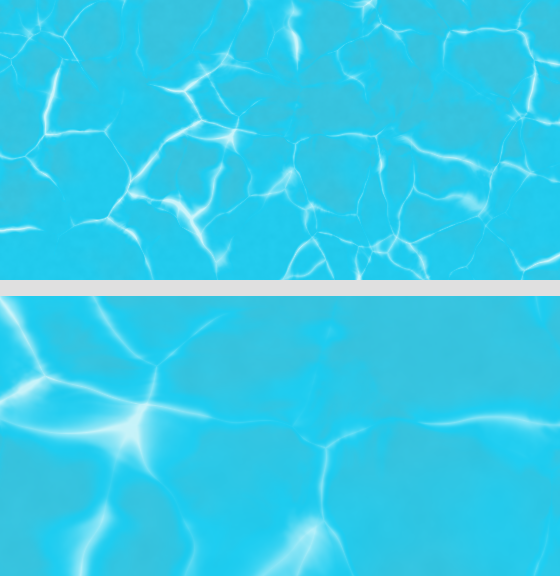
Top, the full canvas; bottom, a detail of the centre.
Reproduce this texture procedurally as a Shadertoy shader.

```glsl
const vec3 SHADED_WATER = vec3(0.215, 0.765, 0.872);
const vec3 AZURE_WATER = vec3(0.115, 0.80, 0.94);
const vec3 PALE_GLOW = vec3(0.47, 0.88, 0.96);
const vec3 SUN_WHITE = vec3(0.78, 0.955, 0.98);

vec2 hash2(vec2 p) {
    vec3 q = fract(p.xyx * vec3(0.1031, 0.1030, 0.0973));
    q += dot(q, q.yzx + 33.33);
    return fract((q.xx + q.yz) * q.zy);
}

float valueNoise(vec2 p) {
    vec2 cell = floor(p);
    vec2 f = fract(p);
    vec2 s = f * f * (3.0 - 2.0 * f);
    float low = mix(hash2(cell).x, hash2(cell + vec2(1, 0)).x, s.x);
    float high = mix(hash2(cell + vec2(0, 1)).x, hash2(cell + vec2(1, 1)).x, s.x);
    return mix(low, high, s.y);
}

float fbm(vec2 p) {
    float sum = 0.0;
    float amplitude = 0.533;
    for (int i = 0; i < 4; i++) {
        sum += amplitude * valueNoise(p);
        p = mat2(1.6, 1.2, -1.2, 1.6) * p + 7.3;
        amplitude *= 0.5;
    }
    return sum;
}

// x: zero along cell borders, y: zero where three cells meet
vec2 cellGaps(vec2 p) {
    vec2 home = floor(p);
    vec3 nearest = vec3(9.0);
    for (int y = -2; y <= 2; y++) {
        for (int x = -2; x <= 2; x++) {
            vec2 cell = home + vec2(x, y);
            float d = distance(p, cell + 0.08 + 0.84 * hash2(cell));
            if (d < nearest.x) nearest = vec3(d, nearest.xy);
            else if (d < nearest.y) nearest = vec3(nearest.x, d, nearest.y);
            else nearest.z = min(nearest.z, d);
        }
    }
    return nearest.yz - nearest.x;
}

// Light focused on a web of thin filaments inside feathered halos
float causticWeb(vec2 p, float presence, float wisps) {
    vec2 gaps = cellGaps(p);
    float junction = exp(-gaps.y / 0.16);
    float width = mix(0.03, 0.055, presence) * (1.0 - 0.45 * junction);
    float core = exp(-gaps.x / width);
    float halo = exp(-gaps.x / 0.15);
    return presence * core * (0.42 + 0.3 * wisps)
         + halo * wisps * (0.13 + 0.3 * presence)
         + junction * wisps * presence * 0.22;
}

vec3 waterColor(float light, float tint) {
    vec3 color = mix(SHADED_WATER, AZURE_WATER, max(tint, smoothstep(0.0, 0.13, light)));
    color = mix(color, PALE_GLOW, smoothstep(0.12, 0.52, light));
    return mix(color, SUN_WHITE, smoothstep(0.42, 0.95, light));
}

void mainImage(out vec4 fragColor, in vec2 fragCoord) {
    vec2 uv = fragCoord / iResolution.y;

    // Ripples bend the web
    vec2 bend = vec2(fbm(uv * 2.8 + 3.1), fbm(uv * 2.8 + 21.7)) - 0.5;
    vec2 p = uv + 0.2 * bend;

    // Filaments fade in and out along their length
    float strongPresence = mix(0.08, 1.0, smoothstep(0.25, 0.85, valueNoise(uv * 4.6 + 11.0)));
    float faintPresence = smoothstep(0.35, 0.95, valueNoise(uv * 3.7 + 45.0));
    float wisps = smoothstep(0.22, 0.78, fbm(p * 13.0 + 4.0 * bend + 5.0));

    float light = causticWeb(p * 3.4 + 2.4, strongPresence, wisps);
    vec2 turned = mat2(0.8, 0.6, -0.6, 0.8) * (uv + 0.26 * bend.yx);
    light += 0.55 * causticWeb(turned * 3.9 + 31.0, faintPresence, wisps);

    // Broad drift of tint, bluer towards the bottom
    float drift = fbm(uv * 3.0 + 60.0) + 0.45 * (0.4 - uv.y);
    float tint = 0.85 * smoothstep(0.4, 0.72, drift);
    float mottle = fbm(uv * 38.0) - 0.5;

    vec3 color = waterColor(light + 0.03 * mottle, tint);
    fragColor = vec4(color + 0.022 * mottle, 1.0);
}
```
